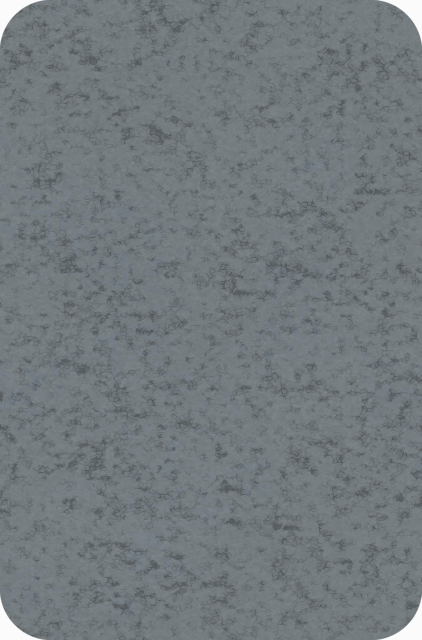
Reproduce this texture procedurally as a WebGL 1 fragment shader.

```glsl
precision highp float;

uniform vec2 u_resolution;

#define FLAKE_SCALE 84.0
#define BLOTCH_SCALE 58.0
#define CLUSTER_SCALE 9.0
#define STRETCH 1.3
#define CORNER_RADIUS 0.122
#define FLAKE_CONTRAST 0.036
#define RIM_DEPTH 0.032
#define SHADE_DEPTH 0.030
#define BLOTCH_DEPTH 0.060
#define GRAIN 0.012

const vec3 SLATE = vec3(0.464, 0.491, 0.503);
const vec3 BLUE_TINT = vec3(-0.008, 0.000, 0.020);
const vec3 WHITE = vec3(0.985);

float hash(vec2 p) {
  vec3 q = fract(vec3(p.xyx) * 0.1031);
  q += dot(q, q.yzx + 33.33);
  return fract((q.x + q.y) * q.z);
}

vec2 hash2(vec2 p) {
  return vec2(hash(p), hash(p + 71.7));
}

float noise(vec2 p) {
  vec2 i = floor(p);
  vec2 f = fract(p);
  f = f * f * (3.0 - 2.0 * f);
  return mix(mix(hash(i), hash(i + vec2(1.0, 0.0)), f.x),
             mix(hash(i + vec2(0.0, 1.0)), hash(i + 1.0), f.x), f.y);
}

float fbm(vec2 p) {
  float sum = 0.0;
  float amp = 0.533;
  for (int i = 0; i < 4; i++) {
    sum += amp * noise(p);
    p = mat2(1.6, 1.2, -1.2, 1.6) * p + 17.3;
    amp *= 0.5;
  }
  return sum;
}

// Cellular flakes: x = tone of the nearest flake, y = gap to its neighbour
vec2 flakes(vec2 p) {
  vec2 cell = floor(p);
  float nearest = 9.0;
  float second = 9.0;
  float tone = 0.0;
  for (int y = -1; y <= 1; y++) {
    for (int x = -1; x <= 1; x++) {
      vec2 id = cell + vec2(float(x), float(y));
      float d = length(id + hash2(id) - p);
      if (d < nearest) {
        second = nearest;
        nearest = d;
        tone = hash(id + 23.1);
      } else {
        second = min(second, d);
      }
    }
  }
  return vec2(tone, second - nearest);
}

float roundedBox(vec2 p, vec2 halfSize, float radius) {
  vec2 q = abs(p) - halfSize + radius;
  return length(max(q, 0.0)) + min(max(q.x, q.y), 0.0) - radius;
}

void main() {
  vec2 uv = gl_FragCoord.xy / u_resolution.x;
  vec2 size = u_resolution / u_resolution.x;
  vec2 p = uv * vec2(1.0, STRETCH) + 3.0;

  // Ragged outlines
  vec2 warp = vec2(noise(p * 120.0), noise(p * 120.0 + 40.0)) - 0.5;
  vec2 ragged = p + warp * 0.006;

  // Overlapping flakes of two sizes
  vec2 coarse = flakes(ragged * FLAKE_SCALE);
  vec2 fine = flakes(ragged * FLAKE_SCALE * 1.7 + 9.0);
  float tone = (coarse.x - 0.5) * 0.6 + (fine.x - 0.5) * 0.6;

  // Dark matter that fills the gaps between rounded flakes
  float cluster = fbm(p * CLUSTER_SCALE) - 0.5;
  float streak = noise(p * vec2(26.0, 60.0) + 12.0) - 0.5;
  float patches = fbm(ragged * BLOTCH_SCALE + 5.0) + cluster * 0.28 + streak * 0.14;
  float gap = 1.0 - smoothstep(0.05, 0.40, coarse.y);
  float rim = gap * smoothstep(0.40, 0.62, patches);
  float shade = smoothstep(0.50, 0.70, patches + (gap - 0.4) * 0.06);
  float blotch = smoothstep(0.69, 0.83, patches + (gap - 0.4) * 0.08);

  float light = tone * FLAKE_CONTRAST - rim * RIM_DEPTH;
  light -= shade * SHADE_DEPTH + blotch * BLOTCH_DEPTH;
  light += (noise(p * 330.0) - 0.5) * GRAIN;
  light += (fbm(p * 3.0 + 60.0) - 0.5) * 0.02;

  // Faint bluish flakes, gathered in broad areas
  float blueArea = smoothstep(0.42, 0.70, fbm(p * 4.0 + 31.0));
  float blue = blueArea * smoothstep(0.42, 0.72, fbm(ragged * 60.0 + 80.0));
  vec3 color = SLATE + light * vec3(0.98, 1.02, 1.04);
  color += BLUE_TINT * blue * (1.0 - blotch);

  // Rounded panel on white, flush with the canvas sides
  float edge = roundedBox(uv - 0.5 * size, 0.5 * size, CORNER_RADIUS);
  float pixel = 1.0 / u_resolution.x;
  color = mix(color, WHITE, smoothstep(-0.5 * pixel, pixel, edge));
  gl_FragColor = vec4(color, 1.0);
}
```
